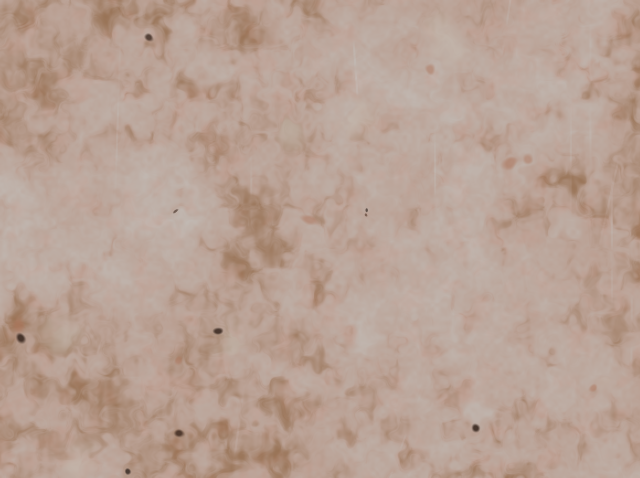
Give the GLSL for this texture, as a WebGL 1 fragment shader.

```glsl
precision highp float;
uniform vec2 u_resolution;

#define CLOUD_SCALE 3.6
#define MOTTLE_SCALE 21.0
#define GRAIN_SCALE 105.0
#define STAIN_DEPTH 0.125
#define PALE_DEPTH 0.11
#define SCRATCHES 12
#define SPECKS 9
#define RUST_SPOTS 7
#define CHIPS 7

const vec3 PLASTER = vec3(0.73, 0.63, 0.58);
const vec3 PALE_SHIFT = vec3(0.28, 1.0, 1.28);
const vec3 STAIN_SHIFT = vec3(0.74, 1.0, 1.36);
const vec3 CHIP = vec3(0.77, 0.73, 0.69);
const vec3 RUST = vec3(0.68, 0.46, 0.36);
const vec3 SOOT = vec3(0.13, 0.11, 0.10);
const vec3 UMBER = vec3(0.36, 0.24, 0.18);

float hash(vec2 p) {
  vec3 q = fract(vec3(p.xyx) * 0.1031);
  q += dot(q, q.yzx + 33.33);
  return fract((q.x + q.y) * q.z);
}

vec2 hash2(float n) {
  return vec2(hash(vec2(n, 7.3)), hash(vec2(n, 41.9)));
}

float noise(vec2 p) {
  vec2 i = floor(p), f = fract(p);
  f = f * f * (3.0 - 2.0 * f);
  float low = mix(hash(i), hash(i + vec2(1, 0)), f.x);
  float high = mix(hash(i + vec2(0, 1)), hash(i + vec2(1, 1)), f.x);
  return mix(low, high, f.y);
}

float fbm(vec2 p) {
  float sum = 0.0, amp = 0.533;
  for (int i = 0; i < 4; i++) {
    sum += amp * noise(p);
    p = mat2(1.6, 1.2, -1.2, 1.6) * p + 17.7;
    amp *= 0.5;
  }
  return sum;
}

// Soft blob, stretched and turned at random
float blob(vec2 d, float radius, float seed, float soft) {
  vec2 r = hash2(seed);
  float a = r.x * 3.14;
  d = mat2(cos(a), sin(a), -sin(a), cos(a)) * d;
  d.x *= 0.55 + 0.45 * r.y;
  return 1.0 - smoothstep(radius * (1.0 - soft), radius * (1.0 + soft), length(d));
}

// Faint, nearly upright hairlines
float scratches(vec2 p, float aspect) {
  float sum = 0.0;
  for (int i = 0; i < SCRATCHES; i++) {
    float n = float(i) + 100.0;
    vec2 c = hash2(n) * vec2(aspect, 1.0);
    vec2 r = hash2(n + 50.0);
    vec2 d = p - c;
    float tilt = r.x - 0.5;
    d.x += d.y * tilt * tilt * tilt * 4.0;
    float line = 1.0 - smoothstep(0.0008, 0.0035, abs(d.x));
    sum += line * (1.0 - smoothstep(0.04, 0.08 + 0.16 * r.y, abs(d.y)));
  }
  return min(sum, 1.0) * smoothstep(0.25, 0.7, noise(p * 28.0));
}

void main() {
  vec2 p = gl_FragCoord.xy / u_resolution.y;
  float aspect = u_resolution.x / u_resolution.y;
  vec2 warp = vec2(noise(p * 45.0), noise(p * 45.0 + 60.0)) - 0.5;

  // Cloudy ground, mottling and grain
  float cloud = fbm(p * CLOUD_SCALE + 3.0);
  float wash = fbm(p * 5.0 + 80.0);
  float mottle = fbm(p * MOTTLE_SCALE + warp);
  float streak = noise(p * vec2(95.0, 24.0));
  float grain = noise(p * GRAIN_SCALE) - 0.5;
  float stain = smoothstep(0.53, 0.86, 0.52 * mottle + 0.42 * cloud + 0.13 * streak);
  float tone = 0.017 + PALE_DEPTH * (0.5 - cloud) + 0.05 * (wash - 0.5)
             + 0.10 * (0.5 - mottle) + 0.025 * grain - STAIN_DEPTH * stain;
  tone += 0.028 * scratches(p, aspect);
  vec3 color = PLASTER + tone * mix(STAIN_SHIFT, PALE_SHIFT, smoothstep(-0.02, 0.02, tone));
  color += vec3(0.012, -0.006, -0.008) * smoothstep(0.5, 0.8, fbm(p * 30.0 + 200.0));

  // Worn pale patches
  for (int i = 0; i < CHIPS; i++) {
    float n = float(i) + 300.0;
    vec2 d = p - hash2(n) * vec2(aspect, 1.0) + warp * 0.03;
    float patchMask = blob(d, 0.03, n + 20.0, 0.9);
    color = mix(color, CHIP, 0.65 * patchMask * smoothstep(0.35, 0.65, mottle));
  }

  // Rusty spots
  for (int i = 0; i < RUST_SPOTS; i++) {
    float n = float(i) + 400.0;
    vec2 d = p - hash2(n) * vec2(aspect, 1.0) + warp * 0.008;
    float radius = 0.005 + 0.006 * hash(vec2(n, 3.0));
    color = mix(color, RUST, 0.5 * blob(d, radius, n + 20.0, 0.5));
  }

  // Dark specks
  for (int i = 0; i < SPECKS; i++) {
    float n = float(i) + 500.0;
    vec2 d = p - hash2(n) * vec2(aspect, 1.0) + warp * 0.008;
    vec2 r = hash2(n + 70.0);
    float mask = blob(d, 0.003 + 0.005 * r.x * r.x, n + 20.0, 0.5);
    color = mix(color, mix(UMBER, SOOT, r.y), (0.6 + 0.35 * r.x) * mask);
  }

  gl_FragColor = vec4(color, 1.0);
}
```
